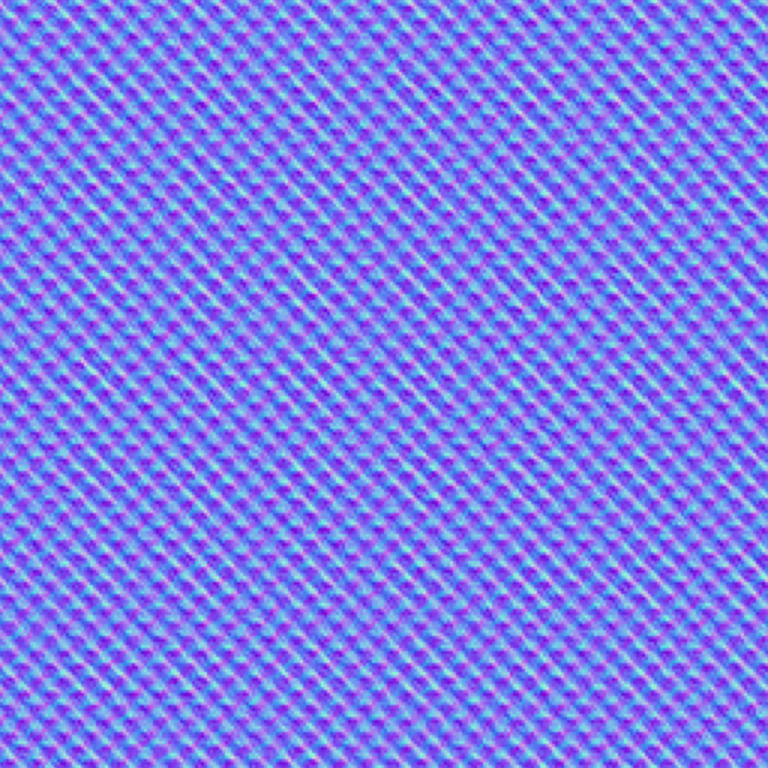
Give the GLSL for this texture map, as a WebGL 2 fragment shader.

```glsl
#version 300 es
precision highp float;
// Tangent-space normal map of a fine plain-weave cloth. A checker of raised floats
// plus diagonal twist and fibre noise forms a height field on a coarse wrapping
// lattice; its differences give the slopes, blended smoothly between lattice points.

#define THREADS 56.0       // threads each way, two per weave repeat
#define LATTICE 256.0      // height samples across the tile
#define SLOPE vec2(0.29, 0.46)
#define WEFT_ROUND 0.38    // extra roundness of the horizontal threads
#define TWIST_HEIGHT 0.16  // diagonal streaks along the floats
#define STRAND_HEIGHT 0.20 // finer diagonal streaks within the threads
#define TWIST_ZONES vec2(7.0, 8.0)
#define FIBRE_HEIGHT 0.85  // random height of single fibres
#define MEAN_TILT vec2(-0.02, -0.03)
#define FACING 0.89        // how far the softened normal points outwards

uniform vec2 u_resolution;
out vec4 fragColor;

const float TAU = 6.2831853;

float hash(vec2 cell) {
    vec3 h = fract(cell.xyx * vec3(0.1031, 0.1030, 0.0973));
    h += dot(h, h.yzx + 33.33);
    return fract((h.x + h.y) * h.z);
}

// Cloth height at one lattice point
float clothHeight(vec2 point) {
    point = mod(point, LATTICE);
    vec2 uv = point / LATTICE;

    // Raised floats in a checker, horizontal threads rounder than vertical ones
    vec2 wave = sin(0.5 * TAU * THREADS * uv);
    float checker = wave.x * wave.y;
    float weftOnTop = smoothstep(-0.4, 0.4, checker);
    float weftRound = -cos(TAU * THREADS * uv.y) * weftOnTop;

    // Diagonal twist and finer strands, stronger in some zones
    vec2 zoneWave = cos(TAU * (TWIST_ZONES * uv + vec2(0.17, 0.0)));
    float zone = smoothstep(-0.8, 1.4, zoneWave.x + zoneWave.y);
    float diagonal = 0.5 * TAU * THREADS * (uv.x + uv.y);
    float twist = -TWIST_HEIGHT * cos(diagonal) + STRAND_HEIGHT * sin(2.0 * diagonal);

    return checker + WEFT_ROUND * weftRound + zone * twist
         + FIBRE_HEIGHT * (hash(point) - 0.5);
}

// Slope at a lattice point from its neighbours
vec2 clothTilt(vec2 point) {
    vec2 across = vec2(1.0, 0.0);
    vec2 down = vec2(0.0, 1.0);
    return SLOPE * vec2(clothHeight(point - across) - clothHeight(point + across),
                        clothHeight(point - down) - clothHeight(point + down));
}

void main() {
    vec2 uv = gl_FragCoord.xy / u_resolution;

    // Blend the slopes of the four surrounding lattice points
    vec2 p = uv * LATTICE - 0.5;
    vec2 corner = floor(p);
    vec2 blend = smoothstep(0.0, 1.0, p - corner);
    vec2 tilt = MEAN_TILT;
    for (int i = 0; i < 4; i++) {
        vec2 offset = vec2(i & 1, i >> 1);
        vec2 weight = mix(1.0 - blend, blend, offset);
        tilt += weight.x * weight.y * clothTilt(corner + offset);
    }

    // Limit the slope and pack the softened normal into colour
    tilt *= min(1.0, 0.9 / max(length(tilt), 0.001));
    float outward = FACING * sqrt(1.0 - 0.5 * dot(tilt, tilt));
    fragColor = vec4(0.5 + 0.5 * vec3(tilt, outward), 1.0);
}
```
